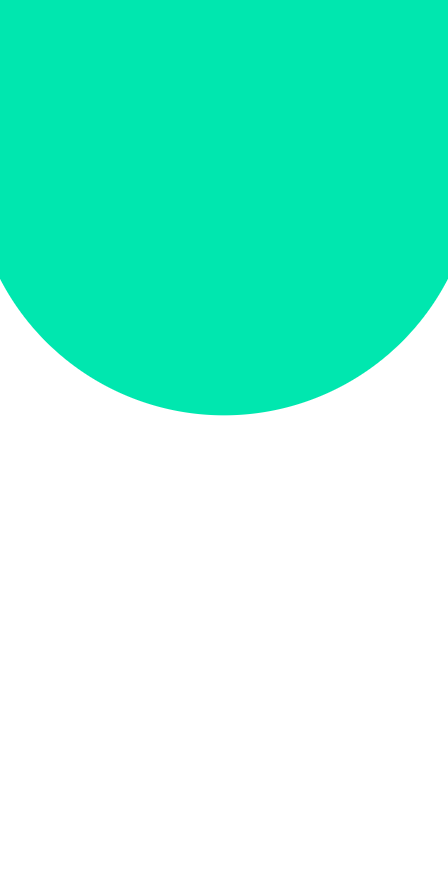
Give the GLSL for this background, as a Shadertoy shader.

```glsl
// Draws a flat mint panel with a round lower end, hanging from the top of a white canvas.

#define MINT vec3(0.0, 0.905, 0.685)
#define WHITE vec3(1.0)
#define ARC_RADIUS 0.5625   // in canvas widths
#define ARC_CENTER_Y 0.8177 // in canvas heights

// Signed distance to a capsule that runs upward without end from the origin
float hangingCapsule(vec2 p, float radius) {
    return length(vec2(p.x, min(p.y, 0.0))) - radius;
}

void mainImage(out vec4 fragColor, in vec2 fragCoord) {
    // Canvas widths, measured from the centre of the arc
    vec2 center = vec2(0.5, ARC_CENTER_Y) * iResolution.xy;
    vec2 p = (fragCoord - center) / iResolution.x;

    // Edge blended over one pixel
    float pixel = 1.0 / iResolution.x;
    float dist = hangingCapsule(p, ARC_RADIUS);
    float coverage = clamp(0.5 - dist / pixel, 0.0, 1.0);

    fragColor = vec4(mix(WHITE, MINT, coverage), 1.0);
}
```
